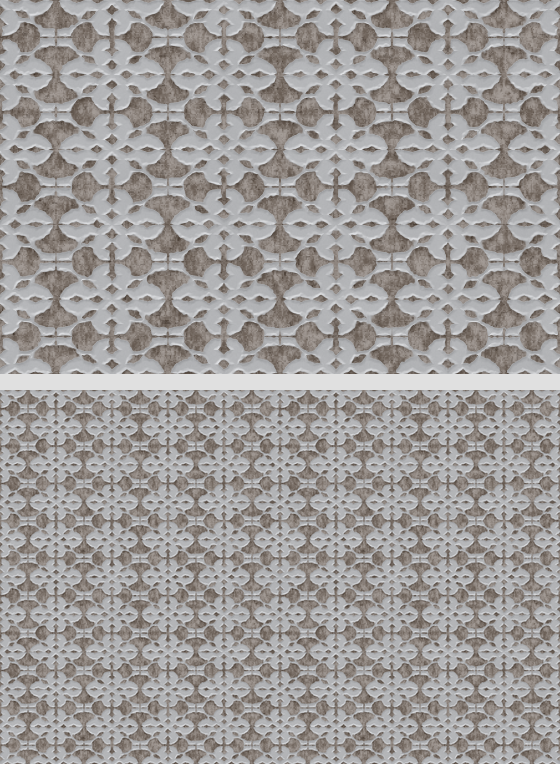
Top: one tile. Bottom: repeated 2 by 2.
Give the GLSL for this pattern, as a WebGL 1 fragment shader.

```glsl
precision highp float;
// Glazed relief tile: raised pale glaze around worn clay bells, crosses, lozenges and leaves.
uniform vec2 u_resolution;

#define REPEATS vec2(5.0, 5.0)
#define CELL vec2(1.5, 1.0)
#define GLAZE vec3(0.70, 0.705, 0.715)
#define CLAY_DARK vec3(0.41, 0.365, 0.33)
#define CLAY_LIGHT vec3(0.64, 0.61, 0.59)
#define LINE_HALF 0.011
#define EDGE_WOBBLE 0.022
#define LIP_WIDTH 0.055
#define SHINE 0.13
#define SHADOW 0.10

float hash(vec2 p) {
  vec3 q = fract(vec3(p.xyx) * 0.1031);
  q += dot(q, q.yzx + 33.33);
  return fract((q.x + q.y) * q.z);
}

// Value noise that wraps over the canvas after "period" lattice steps.
float noise(vec2 uv, vec2 period) {
  vec2 p = uv * period;
  vec2 i = floor(p);
  vec2 f = fract(p);
  f = f * f * (3.0 - 2.0 * f);
  vec2 a = mod(i, period);
  vec2 b = mod(i + 1.0, period);
  return mix(mix(hash(a), hash(vec2(b.x, a.y)), f.x),
             mix(hash(vec2(a.x, b.y)), hash(b), f.x), f.y);
}

float smoothMax(float a, float b, float k) {
  float h = max(k - abs(a - b), 0.0) / k;
  return max(a, b) + h * h * k * 0.25;
}

float lozenge(vec2 p, vec2 halfSize) {
  p = abs(p) / halfSize;
  return (p.x + p.y - 1.0) * halfSize.x * halfSize.y / length(halfSize);
}

float leaf(vec2 p, vec2 halfSize) {
  p /= halfSize;
  return (abs(p.y) + p.x * p.x - 1.0) * halfSize.y * 0.8;
}

// Bell along x: rounded inner end, outer flank hollowed by a circle.
float bell(vec2 p, float middle, vec2 radii, vec2 hollow, float hollowRadius) {
  vec2 q = vec2(max(middle - p.x, 0.0), p.y) / radii;
  float body = (length(q) - 1.0) * min(radii.x, radii.y);
  return smoothMax(body, hollowRadius - length(p - hollow), 0.035);
}

// Approximate distance to the bare clay, negative inside it.
float clayDistance(vec2 uv) {
  vec2 p = abs(fract(uv * REPEATS) - 0.5) * CELL;
  vec2 side = vec2(p.x - 0.75, p.y);
  vec2 top = vec2(p.x, p.y - 0.5);

  // Bells on both axes, joined by thin lines
  float d = bell(p.yx, 0.25, vec2(0.135, 0.295), vec2(0.56, 0.306), 0.275);
  d = min(d, bell(p, 0.417, vec2(0.208, 0.197), vec2(0.677, 0.221), 0.20));
  d = min(d, min(p.x, p.y) - LINE_HALF + 0.02 * step(0.5, max(p.x - 0.7, 0.0)));

  // Cross between neighbouring flowers
  d = min(d, max(abs(side.x) - 0.032, p.y - 0.19));
  d = min(d, lozenge(side - vec2(0.0, 0.175), vec2(0.075, 0.07)));

  // Lozenges on the cell borders
  d = min(d, lozenge(side - vec2(0.0, 0.367), vec2(0.078, 0.068)));
  d = min(d, lozenge(top, vec2(0.09, 0.035)));
  d = min(d, lozenge(top - vec2(0.273, 0.0), vec2(0.105, 0.038)));
  d = min(d, lozenge(top - vec2(0.55, 0.0), vec2(0.09, 0.055)));

  // Leaf pointing at the flower centre
  vec2 axis = normalize(vec2(0.88, 0.47));
  vec2 q = p - vec2(0.443, 0.30);
  d = min(d, leaf(vec2(dot(q, axis), q.y * axis.x - q.x * axis.y), vec2(0.105, 0.043)));

  return d + (noise(uv, vec2(180.0, 120.0)) - 0.5) * EDGE_WOBBLE;
}

void main() {
  vec2 uv = gl_FragCoord.xy / u_resolution;
  float pixel = REPEATS.y / u_resolution.y;
  float d = clayDistance(uv);

  // Slope of the rim, in cell units
  float e = 0.015;
  vec2 stepUv = e / (REPEATS * CELL);
  vec2 slope = vec2(clayDistance(uv + vec2(stepUv.x, 0.0)) - d,
                    clayDistance(uv + vec2(0.0, stepUv.y)) - d) / e;
  float facing = clamp(dot(slope, vec2(-0.25, 0.97)), -1.0, 1.0);

  // Worn clay: blotches, upright streaks, grain and dark pits
  float grain = noise(uv, vec2(450.0, 300.0));
  float wear = 0.40 * noise(uv, vec2(75.0, 50.0))
             + 0.32 * noise(uv, vec2(240.0, 60.0)) + 0.28 * grain;
  vec3 clay = mix(CLAY_DARK, CLAY_LIGHT, smoothstep(0.12, 0.82, wear));
  clay -= 0.09 * smoothstep(0.78, 0.95, noise(uv, vec2(210.0, 140.0)));
  float nearRim = smoothstep(-0.07, 0.0, d);
  clay -= SHADOW * nearRim * (0.25 + 0.75 * max(facing, 0.0));

  // Glaze: soft clouding, bright lip above the clay, dim lip below it
  float cloud = noise(uv, vec2(15.0, 10.0)) - 0.5;
  vec3 glaze = GLAZE + 0.025 * cloud + 0.015 * (grain - 0.5);
  float lip = smoothstep(0.0, 0.015, d) * (1.0 - smoothstep(0.015, LIP_WIDTH, d));
  float glint = 0.5 + noise(uv, vec2(90.0, 60.0));
  glaze += lip * (SHINE * glint * max(facing, 0.0) - 0.07 * max(-facing, 0.0));
  glaze -= 0.03 * (1.0 - smoothstep(0.0, 0.03, d));

  float cover = smoothstep(-0.7 * pixel, 0.7 * pixel, d);
  gl_FragColor = vec4(mix(clay, glaze, cover), 1.0);
}
```
